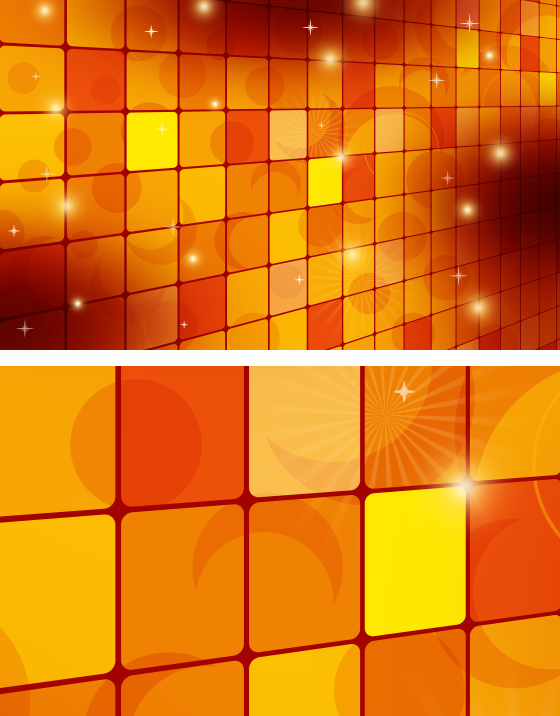
Top, the full canvas; bottom, a detail of the centre.
Give the GLSL for this background, as a Shadertoy shader.

```glsl
// A wall of rounded amber tiles seen in perspective, with dark red joints.
// Tile kinds come from modular patterns; discs, crescents, shadows, glows and
// stars are scattered over it with a low-discrepancy sequence.
// Lengths are fractions of the canvas height, with y pointing down.

const vec3 AMBER  = vec3(0.97, 0.65, 0.02);
const vec3 GOLD   = vec3(0.99, 0.75, 0.01);
const vec3 ORANGE = vec3(0.94, 0.51, 0.01);
const vec3 RED    = vec3(0.92, 0.27, 0.04);
const vec3 YELLOW = vec3(1.00, 0.92, 0.01);
const vec3 PEACH  = vec3(0.99, 0.84, 0.56);
const vec3 JOINT  = vec3(0.64, 0.01, 0.00);

float hash(vec2 p) {
    vec3 q = fract(vec3(p.xyx) * 0.1031);
    q += dot(q, q.yzx + 33.33);
    return fract((q.x + q.y) * q.z);
}

// Evenly spread point number i on the canvas
vec2 scatter(float i, vec2 start) {
    return fract(start + i * vec2(0.7549, 0.5698)) * vec2(1.6, 1.0);
}

float cover(float dist, float px) {
    return clamp(0.5 - dist / px, 0.0, 1.0);
}

float roundBox(vec2 p, vec2 halfSize, float radius) {
    vec2 q = abs(p) - halfSize + radius;
    return length(max(q, 0.0)) + min(max(q.x, q.y), 0.0) - radius;
}

float softBlob(vec2 p, vec2 centre, vec2 radii) {
    vec2 d = (p - centre) / radii;
    return exp(-dot(d, d));
}

// Tapered arm along x, fading to its tips
float arm(vec2 p, float len, float width, float px) {
    float taper = max(1.0 - abs(p.x) / len, 0.0);
    return cover(abs(p.y) - width * taper, px) * smoothstep(0.0, 0.4, taper);
}

float star(vec2 p, float size, float px) {
    vec2 q = vec2(p.x + p.y, p.y - p.x) * 0.7071;
    float cross4 = max(arm(p, size, 0.0026, px), arm(p.yx, size, 0.0026, px));
    float diag4 = max(arm(q, size * 0.5, 0.002, px), arm(q.yx, size * 0.5, 0.002, px));
    return max(cross4, diag4 * 0.8);
}

// Fan of thin pale rays
float rays(vec2 p, float radius) {
    float wave = 0.5 + 0.5 * sin(atan(p.y, p.x) * 26.0);
    return smoothstep(0.55, 0.95, wave) * smoothstep(radius, 0.02, length(p));
}

vec3 tileColor(vec2 id) {
    float h = hash(id + 47.0);
    vec3 col = mix(AMBER, GOLD, smoothstep(0.4, 0.9, h));
    col = mix(col, ORANGE, step(h, 0.22));
    float key = mod(id.x - 3.0 * id.y, 16.0);
    float isRed = max(step(abs(key - 3.0), 0.5), step(abs(key - 9.0), 0.5));
    return mix(col, RED, isRed * 0.9);
}

// Translucent discs, crescents and thin rings
vec3 addMotifs(vec3 col, vec2 p, float px) {
    for (float i = 0.0; i < 42.0; i++) {
        float h = hash(vec2(i, 5.0));
        vec2 d = p - scatter(i, vec2(0.13, 0.42));
        float radius = mix(0.04, 0.09, h);
        float dist = length(d) - radius;
        if (mod(i, 3.0) > 1.5) {
            radius *= 1.7;
            vec2 bite = radius * 0.45 * vec2(cos(h * 40.0), sin(h * 40.0));
            dist = max(length(d) - radius, radius * 0.92 - length(d - bite));
        }
        float alpha = mix(0.45, 0.85, hash(vec2(i, 9.0)));
        col *= mix(vec3(1.0), vec3(0.96, 0.73, 0.45), cover(dist, px) * alpha);
        float ring = abs(length(d - 0.03) - radius * 0.7) - 0.0016;
        col = mix(col, GOLD, cover(ring, px) * 0.5 * step(0.75, h));
    }
    return col;
}

// Soft glows with white cores, and eight-pointed stars
vec3 addLights(vec3 col, vec2 p, float px) {
    for (float i = 0.0; i < 15.0; i++) {
        float h = hash(vec2(i, 21.0));
        float r = length(p - scatter(i, vec2(0.08, 0.03)));
        float size = mix(0.016, 0.04, h);
        col = mix(col, vec3(1.0, 0.88, 0.42), 0.75 * exp(-r * r / (size * size)));
        col = mix(col, vec3(1.0), exp(-r * r / (size * size * 0.16)) * (1.0 - 0.6 * h));
        vec2 d = p - scatter(i, vec2(0.27, 0.09));
        float bright = mix(0.5, 1.0, hash(vec2(i, 33.0)));
        col = mix(col, vec3(1.0, 0.97, 0.9), star(d, mix(0.012, 0.034, h), px) * bright);
    }
    return col;
}

void mainImage(out vec4 fragColor, in vec2 fragCoord) {
    float px = 1.0 / iResolution.y;
    vec2 p = vec2(fragCoord.x, iResolution.y - fragCoord.y) * px;

    // Perspective grid: tiles shrink linearly towards the right
    float u = p.x - 0.1875;
    float scale = max(0.1816 - 0.0628 * u, 0.01);
    vec2 size = vec2(scale * scale / 0.1816, 1.022 * scale);
    vec2 grid = vec2(u / scale, (p.y - 0.3229 + 0.0125 * p.x) / size.y);
    vec2 id = floor(grid);

    // Tile faces
    vec3 col = addMotifs(tileColor(id), p, px);
    float fan = max(rays(p - vec2(1.03, 0.8), 0.22), rays(p - vec2(0.9, 0.38), 0.16));
    col = mix(col, PEACH, fan * 0.25);
    float pale = step(abs(mod(id.x, 3.0) - 1.0), 0.5) * step(mod(id.y, 3.0), 0.5);
    col = mix(col, PEACH, pale * mix(0.25, 0.55, hash(id + 80.0)));
    float lit = step(abs(mod(id.x + 13.0 * id.y, 17.0) - 1.0), 0.5);
    col = mix(col, YELLOW, lit);

    // Joints, widened at the rounded corners
    vec2 local = (grid - id - 0.5) * size;
    float tile = roundBox(local, size * 0.5 - 0.021 * size.x, 0.085 * size.x);
    col = mix(JOINT, col, cover(tile, px));

    // Deep red shadows
    float shade = 1.6 * softBlob(p, vec2(0.84, -0.03), vec2(0.42, 0.17))
                + 2.2 * softBlob(p, vec2(1.60, 0.58), vec2(0.28, 0.19))
                + 1.7 * softBlob(p, vec2(0.00, 0.93), vec2(0.36, 0.20))
                + 0.6 * softBlob(p, vec2(1.55, 0.95), vec2(0.25, 0.25));
    col *= pow(vec3(0.58, 0.12, 0.05), vec3(shade));

    fragColor = vec4(addLights(col, p, px), 1.0);
}
```
